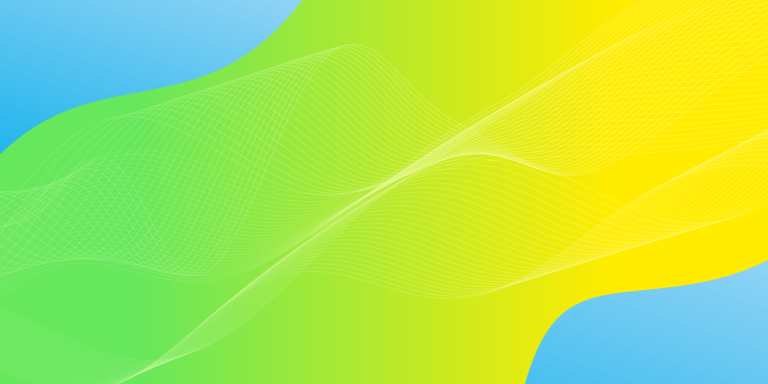
Reproduce this background procedurally as a Shadertoy shader.

```glsl
#define LINE_COUNT 28
#define LINE_HALF_WIDTH 0.0012
#define LINE_FAINT 0.20
#define LINE_STRONG 0.42
#define RISE 0.25
#define GREEN vec3(0.40, 0.905, 0.36)
#define YELLOW vec3(1.0, 0.925, 0.0)
#define DEEP_BLUE vec3(0.13, 0.71, 0.93)
#define PALE_BLUE vec3(0.57, 0.83, 0.96)
#define LINE_COLOR vec3(1.0, 1.0, 0.82)

const float PI = 3.14159265;

// A ribbon blends from a first wave (x) to a last wave (y).
struct Ribbon {
    vec2 base;         // height at the left side
    vec2 swing;        // amplitude
    vec3 firstPhase;   // phase polynomial, in half turns
    vec3 lastPhase;
    float calm;        // damping at the left side and the waist
};

float waveHeight(Ribbon r, float x, float blend) {
    vec3 phase = mix(r.firstPhase, r.lastPhase, blend);
    float turns = phase.x + x * (phase.y + x * phase.z);
    float offset = (x - 1.22) / 0.2;
    float damping = mix(1.0, smoothstep(0.0, 0.5, x), blend)
                  * (1.0 - 0.4 * exp(-offset * offset));
    float swing = mix(r.swing.x, r.swing.y, blend) * mix(1.0, damping, r.calm);
    return mix(r.base.x, r.base.y, blend) + RISE * x + swing * cos(PI * turns);
}

// Share of light left after the ribbon's thin lines are laid over.
float ribbonClear(Ribbon r, vec2 p, float opacity, float pixel) {
    float clear = 1.0;
    const float STEP = 0.002;
    for (int i = 0; i < LINE_COUNT; i++) {
        float blend = float(i) / float(LINE_COUNT - 1);
        float height = waveHeight(r, p.x, blend);
        float slope = (waveHeight(r, p.x + STEP, blend) - height) / STEP;
        float dist = abs(p.y - height) / sqrt(1.0 + slope * slope);
        float cover = clamp(0.5 + (LINE_HALF_WIDTH - dist) / pixel, 0.0, 1.0);
        clear *= 1.0 - opacity * cover;
    }
    return clear;
}

// Signed height above the upper-left edge.
float upperEdge(vec2 p) {
    float t = p.x / 0.789;
    return p.y - (0.598 + t * (0.766 + t * (-1.356 + t * 0.994)));
}

// Signed height below the lower-right edge.
float lowerEdge(vec2 p) {
    float t = p.x - 1.367;
    float lift = t * t * t * t * step(0.0, t);
    return 0.243 * (1.0 - exp(-t / 0.07)) + 0.5 * lift - p.y;
}

float softEdge(float d) {
    return clamp(0.5 + d / max(fwidth(d), 1e-5), 0.0, 1.0);
}

void mainImage(out vec4 fragColor, in vec2 fragCoord) {
    vec2 p = fragCoord / iResolution.y;
    float pixel = 1.0 / iResolution.y;

    // Green to yellow sheet
    vec3 color = mix(GREEN, YELLOW, clamp((p.x - 0.35) / 1.24, 0.0, 1.0));

    // Woven line ribbons
    Ribbon crest = Ribbon(vec2(0.44, 0.41), vec2(0.18, 0.256),
        vec3(-0.5, 1.85, -0.29), vec3(-2.73, 3.76, -0.84), 1.0);
    Ribbon middle = Ribbon(vec2(0.40, 0.20), vec2(0.13, 0.07),
        vec3(-0.5, 1.85, -0.29), vec3(-0.4, 2.7, -0.55), 0.0);
    Ribbon fan = Ribbon(vec2(0.01, 0.125), vec2(0.09, 0.17),
        vec3(-1.6, 2.3, -0.18), vec3(-1.65, 1.4, 0.0), 0.0);
    float opacity = mix(LINE_FAINT, LINE_STRONG, smoothstep(0.2, 1.6, p.x));
    float clear = ribbonClear(crest, p, opacity, pixel)
                * ribbonClear(middle, p, opacity * 0.7, pixel)
                * ribbonClear(fan, p, opacity * 0.8, pixel);
    color = mix(LINE_COLOR, color, mix(0.3, 1.0, clear));

    // Blue corners
    float upperTone = 0.5 * p.x + 1.5 * (p.y - 0.6);
    float lowerTone = 0.35 + 0.4 * (p.x - 1.367) + 1.2 * p.y;
    vec3 upperBlue = mix(DEEP_BLUE, PALE_BLUE, clamp(upperTone, 0.0, 1.0));
    vec3 lowerBlue = mix(DEEP_BLUE, PALE_BLUE, clamp(lowerTone, 0.0, 1.0));
    color = mix(color, upperBlue, softEdge(upperEdge(p)));
    color = mix(color, lowerBlue, softEdge(lowerEdge(p)));

    fragColor = vec4(color, 1.0);
}
```
